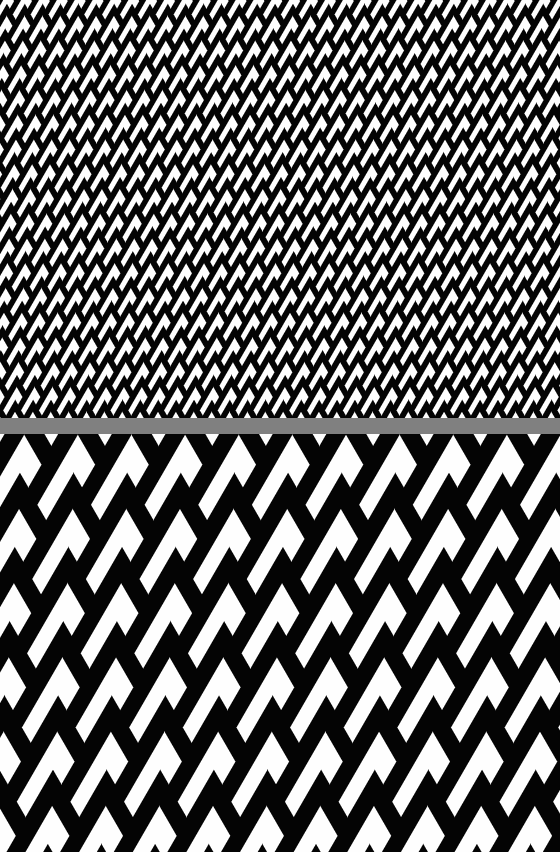
Top: the whole. Bottom: its middle third, enlarged.
A Shadertoy shader for this pattern:

```glsl
#define PITCH vec2(0.04277, 0.0592)
#define ROW_SHIFT -0.0041
#define ANCHOR vec2(0.5432, 0.4523)
#define HEAD_SIZE vec2(0.0239, 0.0181)
#define LEG_SIZE vec2(0.0122, 0.0559)
#define INK vec3(0.015)
#define PAPER vec3(0.995)

// Signed distance to a parallelogram with its corner at the skewed origin
float slab(vec2 skewed, vec2 size) {
    vec2 outside = abs(skewed - 0.5 * size) - 0.5 * size;
    return max(outside.x, outside.y);
}

// Hooked chevron: a short wide head joined to a long left leg, apex at zero
float chevron(vec2 p) {
    float slant = sqrt(3.0) * p.x;
    vec2 skewed = 0.5 * vec2(p.y + slant, p.y - slant);
    return min(slab(skewed, HEAD_SIZE), slab(skewed, LEG_SIZE));
}

// Nearest chevron on the sheared lattice
float weave(vec2 p) {
    float dist = 1.0;
    float baseRow = floor(p.y / PITCH.y);
    for (int i = -1; i <= 1; i++) {
        float row = baseRow + float(i);
        vec2 local = p - row * vec2(ROW_SHIFT, PITCH.y);
        float baseColumn = round(local.x / PITCH.x);
        for (int j = -1; j <= 1; j++) {
            float column = baseColumn + float(j);
            dist = min(dist, chevron(local - vec2(column * PITCH.x, 0.0)));
        }
    }
    return dist;
}

void mainImage(out vec4 fragColor, in vec2 fragCoord) {
    // Canvas heights, with y running downward
    vec2 p = fragCoord / iResolution.y;
    p.y = 1.0 - p.y;

    // One-pixel edge coverage
    float coverage = clamp(0.5 - weave(p - ANCHOR) * iResolution.y, 0.0, 1.0);
    fragColor = vec4(mix(INK, PAPER, coverage), 1.0);
}
```
